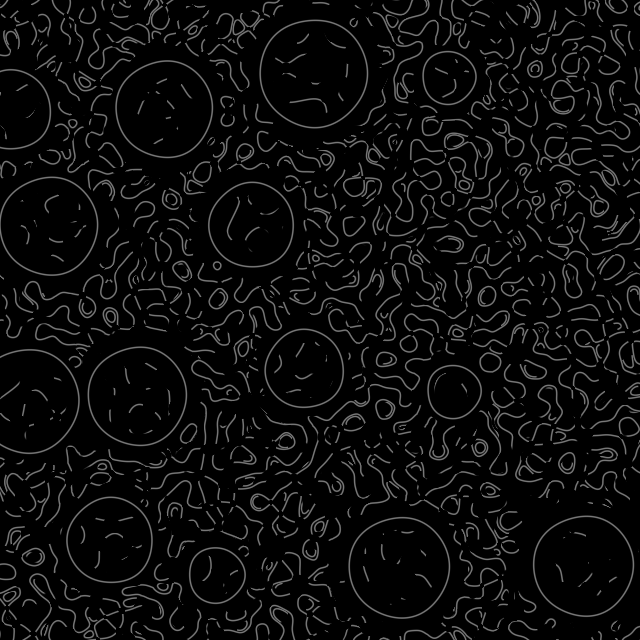
A Shadertoy shader for this pattern:

```glsl
// Thin grey contour lines on black: a broken labyrinth of small curls around
// scattered discs. Layered sines give a smooth field whose level lines are
// drawn by distance; a jittered, staggered grid places the discs.

const float TAU = 6.2831853;
const float LINE_REACH = 0.00235;   // distance at which a line fades to black
const float LINE_GREY = 0.475;
const float CELL = 0.25;            // spacing of the disc grid
const int WAVES = 26;

struct Disc {
    float dist;     // signed distance to the rim
    vec2 dir;       // outward direction
    float radius;
    float halo;     // width of the quiet zone around the rim
};

float hash(vec2 p) {
    vec3 q = fract(vec3(p.xyx) * 0.1031);
    q += dot(q, q.yzx + 33.33);
    return fract((q.x + q.y) * q.z);
}

// Sum of sines in many directions, unit variance: (value, gradient)
vec3 waveField(vec2 p, float kMin, float kMax, float seed) {
    vec3 sum = vec3(0.0);
    for (int i = 0; i < WAVES; i++) {
        float n = float(i) + 1.0;
        float angle = 2.39996 * n + seed;
        float k = mix(kMin, kMax, hash(vec2(n, seed)));
        vec2 wave = k * vec2(cos(angle), sin(angle));
        float phase = dot(wave, p) + TAU * hash(vec2(seed + 17.0, n));
        sum += vec3(sin(phase), cos(phase) * wave);
    }
    return sum * sqrt(2.0 / float(WAVES));
}

// Nearest disc of the staggered grid
Disc nearestDisc(vec2 p, float seed) {
    Disc best = Disc(1.0, vec2(1.0, 0.0), 0.05, 0.02);
    vec2 home = floor(p / CELL);
    for (int y = -1; y <= 1; y++)
    for (int x = -2; x <= 1; x++) {
        vec2 id = home + vec2(x, y);
        vec2 key = id + 20.0 + seed;
        if (hash(key + 3.7) > 0.84) continue;
        vec2 jitter = 0.4 * (vec2(hash(key), hash(key + 51.3)) - 0.5);
        float stagger = 0.5 * mod(id.y, 2.0);
        vec2 centre = CELL * (id + 0.5 + vec2(stagger, 0.0) + jitter);
        float size = hash(key + 91.1);
        float radius = mix(0.033, 0.085, size);
        vec2 q = p - centre;
        float angle = atan(q.y, q.x);
        float wobble = mix(0.03, 0.008, size) * sin(3.0 * angle + TAU * size)
                     + 0.007 * sin(5.0 * angle + 9.0 * size);
        float dist = length(q) - radius * (1.0 + wobble);
        if (dist < best.dist) {
            float halo = 0.024 + 0.012 * size + 0.05 * smoothstep(0.85, 1.0, centre.x);
            best = Disc(dist, q / max(length(q), 1e-4), radius, halo);
        }
    }
    return best;
}

// Soft line profile for a distance
float stroke(float dist, float reach) {
    return 1.0 - smoothstep(0.0, reach, abs(dist));
}

// Level line of a field, broken where the slope is weak
float contour(vec3 field, float level, float minSlope, float reach) {
    float slope = length(field.yz);
    float line = stroke((field.x - level) / max(slope, 1.0), reach);
    return line * smoothstep(minSlope, minSlope * 1.15, slope);
}

void mainImage(out vec4 fragColor, in vec2 fragCoord) {
    vec2 p = fragCoord / iResolution.y;
    float reach = max(LINE_REACH, 1.2 / iResolution.y);

    Disc disc = nearestDisc(p, 4.0);
    vec3 curls = waveField(p, 130.0, 200.0, 1.0);
    vec3 detail = waveField(p, 80.0, 120.0, 7.0);

    // Lift the field near a disc so that the curls close before the rim
    float lift = 3.0 * clamp(1.0 - disc.dist / disc.halo, 0.0, 1.0);
    vec3 ground = curls;
    if (lift > 0.0) ground += vec3(lift, -3.0 / disc.halo * disc.dir);

    // Long curls with gaps, and short dashes inside them
    float keep = smoothstep(-1.4, -1.25, detail.x - 0.6 * lift);
    float outside = smoothstep(0.009, 0.011, disc.dist);
    float curlLines = contour(ground, 0.15, 105.0, reach) * keep * outside;
    float dashGate = smoothstep(0.45, 0.6, detail.x) * (1.0 - step(0.5, lift));
    float dashes = contour(curls, 1.2, 60.0, reach) * dashGate;

    // Rims and the sparse strokes within them
    float rim = stroke(disc.dist, reach);
    float inside = 1.0 - smoothstep(-0.25, -0.22, disc.dist / disc.radius);
    float veins = contour(detail, 0.0, 65.0, reach) * inside
                * smoothstep(-0.2, -0.05, curls.x);

    float ink = max(max(curlLines, dashes), max(rim, veins));
    fragColor = vec4(vec3(LINE_GREY * ink), 1.0);
}
```
